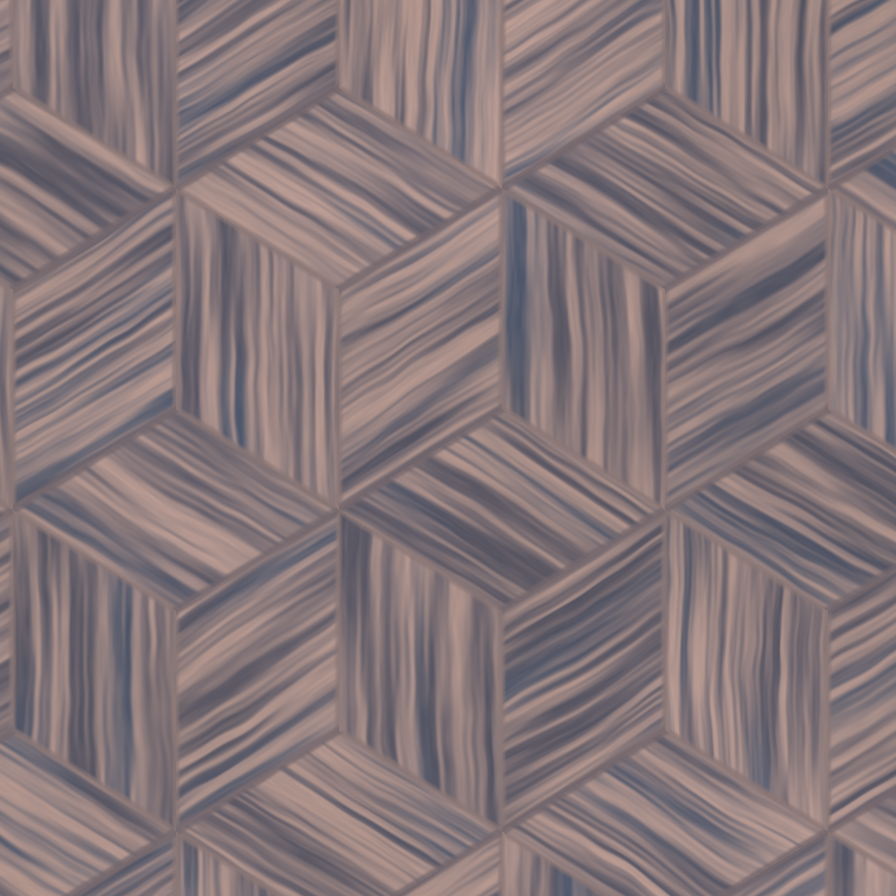
Reproduce this pattern procedurally as a Shadertoy shader.

```glsl
// Tumbling-block parquet of striped wood veneer, three grain directions per cube.

const float HALF_WIDTH = 0.182;   // half the width of a cube
const float ROW_HEIGHT = 0.3587;  // distance between cube rows
const float RISE = 0.1125;        // climb of a slanted edge over half a cube
const float UPRIGHT = ROW_HEIGHT - RISE;

float hash(vec2 p) {
    vec3 q = fract(p.xyx * vec3(0.1031, 0.1030, 0.0973));
    q += dot(q, q.yzx + 33.33);
    return fract((q.x + q.y) * q.z);
}

float noise(vec2 p) {
    vec2 cell = floor(p), f = fract(p);
    f = f * f * (3.0 - 2.0 * f);
    return mix(mix(hash(cell), hash(cell + vec2(1, 0)), f.x),
               mix(hash(cell + vec2(0, 1)), hash(cell + vec2(1, 1)), f.x), f.y);
}

// Distance inward from the ends of an interval
float inset(float v, float lo, float hi) {
    return min(v - lo, hi - v);
}

// Column and horizontal position (-1 to 1) in a staggered row
vec2 columnAt(float x, float row) {
    float c = (x - 0.378) / (2.0 * HALF_WIDTH) - 0.5 * mod(row, 2.0) + 0.5;
    return vec2(floor(c), 2.0 * fract(c) - 1.0);
}

// Wood colour; grain.x runs across the fibres, grain.y along them
vec3 veneer(vec2 grain, vec2 seed) {
    float variety = hash(seed), tone = hash(seed + 17.3);
    vec2 shift = 40.0 * vec2(variety, tone);
    grain.x += 0.012 * (noise(grain * vec2(10, 8) + shift) - 0.5);
    grain.x += 0.0025 * (noise(grain * vec2(40, 30) + shift) - 0.5);
    grain.x *= mix(0.85, 1.2, variety);

    float streak = 0.48 * noise(grain * vec2(112, 4.5) + shift)
                 + 0.30 * noise(grain * vec2(215, 9) + shift.yx)
                 + 0.22 * noise(grain * vec2(38, 3) + shift + 9.0);
    float light = smoothstep(0.17, 0.80, streak + 0.11 * (tone - 0.5));
    light += 0.14 * (noise(grain * vec2(330, 40) + shift) - 0.5);

    vec3 wood = mix(vec3(0.355, 0.345, 0.395), vec3(0.695, 0.585, 0.555), light);
    // Cool bluish patches in the dark fibres
    float cool = smoothstep(0.5, 0.9, noise(grain * vec2(24, 4) + shift.yx));
    return wood + cool * (1.0 - light) * vec3(-0.035, 0.005, 0.03);
}

void mainImage(out vec4 fragColor, in vec2 fragCoord) {
    vec2 uv = fragCoord / iResolution.y;
    float pixel = 1.0 / iResolution.y;

    // Find the cube, stepping down a row below the zigzag
    float row = floor((uv.y - 0.431) / ROW_HEIGHT);
    vec2 column = columnAt(uv.x, row);
    float y = uv.y - 0.431 - row * ROW_HEIGHT;
    if (y < RISE * abs(column.y)) {
        row -= 1.0;
        y += ROW_HEIGHT;
        column = columnAt(uv.x, row);
    }
    float x = column.y;
    float rising = y - RISE * x, falling = y + RISE * x;

    // Pick the face, its grain axes and its edge distances
    float slant = HALF_WIDTH / length(vec2(HALF_WIDTH, RISE));
    float risingEdge = 1.0, paleEdge = 1.0, face = 0.0;
    vec2 grain;
    if (min(rising, falling) > UPRIGHT) {
        risingEdge = inset(rising, UPRIGHT, ROW_HEIGHT + RISE) * slant;
        paleEdge = inset(falling, UPRIGHT, ROW_HEIGHT + RISE) * slant;
        grain = vec2(falling * slant, x * HALF_WIDTH / slant);
    } else if (x > 0.0) {
        face = 1.0;
        risingEdge = inset(rising, 0.0, UPRIGHT) * slant;
        paleEdge = inset(x, 0.0, 1.0) * HALF_WIDTH;
        grain = vec2(rising * slant, x * HALF_WIDTH / slant);
    } else {
        face = 2.0;
        paleEdge = min(inset(falling, 0.0, UPRIGHT) * slant, inset(-x, 0.0, 1.0) * HALF_WIDTH);
        grain = vec2(x * HALF_WIDTH, y);
    }
    vec3 color = veneer(grain + 1.0, vec2(column.x * 3.0 + face, row) + 50.0);

    // Broad uneven shading
    color *= 0.96 + 0.08 * noise(uv * 5.0 + 3.0);

    // Joints: dusky along rising edges, pale brown elsewhere
    float wobble = 0.0015 * (noise(uv * 45.0) - 0.5);
    float soft = 0.0018 + pixel;
    float dusky = 1.0 - smoothstep(0.0045 - soft, 0.0045 + soft, risingEdge + wobble);
    float pale = 1.0 - smoothstep(0.0035 - soft, 0.0035 + soft, paleEdge + wobble);
    color = mix(color, vec3(0.54, 0.465, 0.46), 0.8 * pale);
    color = mix(color, vec3(0.455, 0.405, 0.425), 0.8 * dusky);

    fragColor = vec4(color, 1.0);
}
```
